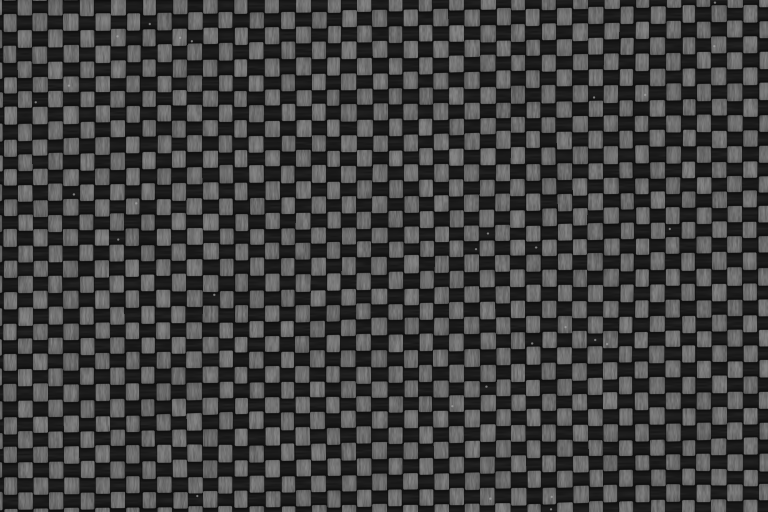
Write a WebGL 2 fragment shader that draws this texture.

```glsl
#version 300 es
precision highp float;
// Plain-weave carbon cloth: pale upright yarn crossings over near-black level yarns.
uniform vec2 u_resolution;
out vec4 fragColor;

const float ROWS = 33.2;                  // yarn crossings over the canvas height
const vec2 WEAVE_OFFSET = vec2(-0.13, -0.17);
const float ROW_TILT = 0.012;             // rows rise gently to the right
const vec3 GAP_BLACK = vec3(0.075);
const vec3 WEFT_GREY = vec3(0.135);
const vec3 WARP_SHADE = vec3(0.23);
const vec3 WARP_LIGHT = vec3(0.46);
const vec3 LINT = vec3(0.68);

float hash(vec2 p) {
  return fract(sin(dot(p, vec2(127.1, 311.7))) * 43758.5453);
}

float noise(vec2 p) {
  vec2 i = floor(p), f = fract(p);
  f = f * f * (3.0 - 2.0 * f);
  float low = mix(hash(i), hash(i + vec2(1.0, 0.0)), f.x);
  float high = mix(hash(i + vec2(0.0, 1.0)), hash(i + 1.0), f.x);
  return mix(low, high, f.y);
}

float roundedBox(vec2 p, vec2 halfSize, float radius) {
  vec2 d = abs(p) - halfSize + radius;
  return length(max(d, 0.0)) + min(max(d.x, d.y), 0.0) - radius;
}

float coverage(float dist, float soft) {
  return 1.0 - smoothstep(-soft, soft, dist);
}

// Level yarn: dim sheen along its middle, with fine lengthwise fibres.
vec3 weftColour(vec2 p) {
  float across = fract(p.y) - 0.5;
  float sheen = 1.0 - smoothstep(0.05, 0.45, abs(across));
  float fibre = noise(p * vec2(1.3, 9.0));
  return mix(GAP_BLACK, WEFT_GREY, sheen * (0.25 + 0.75 * fibre));
}

// Upright yarn: bright crown falling away to its sides and tucked ends.
vec3 warpColour(vec2 p, vec2 local, vec2 id) {
  float crown = 1.0 - 0.75 * local.y * local.y - 0.9 * local.x * local.x;
  float fibre = noise(p * vec2(9.0, 1.2)) - 0.5;
  float grain = noise(p * vec2(17.0, 4.0) + 40.0) - 0.5;
  float tone = crown + 0.45 * fibre + 0.28 * grain + 0.22 * (hash(id) - 0.5);
  return mix(WARP_SHADE, WARP_LIGHT, clamp(tone, 0.0, 1.25));
}

// Sparse pale specks of lint, at most one per crossing.
float lintMask(vec2 p, float soft) {
  vec2 cell = floor(p);
  vec2 centre = 0.2 + 0.6 * vec2(hash(cell + 3.0), hash(cell + 8.0));
  float present = step(0.985, hash(cell + 21.0));
  return present * coverage(length(fract(p) - centre) - 0.07, soft);
}

void main() {
  float soft = 0.75 * ROWS / u_resolution.y;
  vec2 p = gl_FragCoord.xy / u_resolution.y * ROWS + WEAVE_OFFSET;
  p.y -= ROW_TILT * p.x;

  // Hand-laid waviness of the yarns.
  p += 0.16 * (vec2(noise(p * vec2(0.5, 0.12)), noise(p * vec2(0.12, 0.5) + 70.0)) - 0.5);

  // Alternate columns shift by one row, giving the checkered weave.
  float column = floor(p.x);
  float rise = p.y - mod(column + 1.0, 2.0) + 0.5;
  vec2 id = vec2(column, floor(rise * 0.5));
  vec2 local = vec2(fract(p.x) - 0.5, mod(rise, 2.0) - 1.0);

  // Each column has its own width, each crossing a slight shift.
  local.y += 0.1 * (hash(id + 11.0) - 0.5);
  local.x += 0.05 * (hash(id + 17.0) - 0.5);
  float halfWidth = 0.485 - 0.07 * pow(hash(vec2(column, 5.0)), 3.0);
  float halfHeight = 0.55 + 0.05 * (hash(id + 29.0) - 0.5);
  float dist = roundedBox(local, vec2(halfWidth, halfHeight), 0.1);

  vec3 colour = weftColour(p);
  colour *= 0.72 + 0.28 * smoothstep(0.0, 0.22, dist);
  colour = mix(colour, warpColour(p, local, id), coverage(dist, soft));
  colour = mix(colour, LINT, 0.7 * lintMask(p, soft));
  fragColor = vec4(colour, 1.0);
}
```
